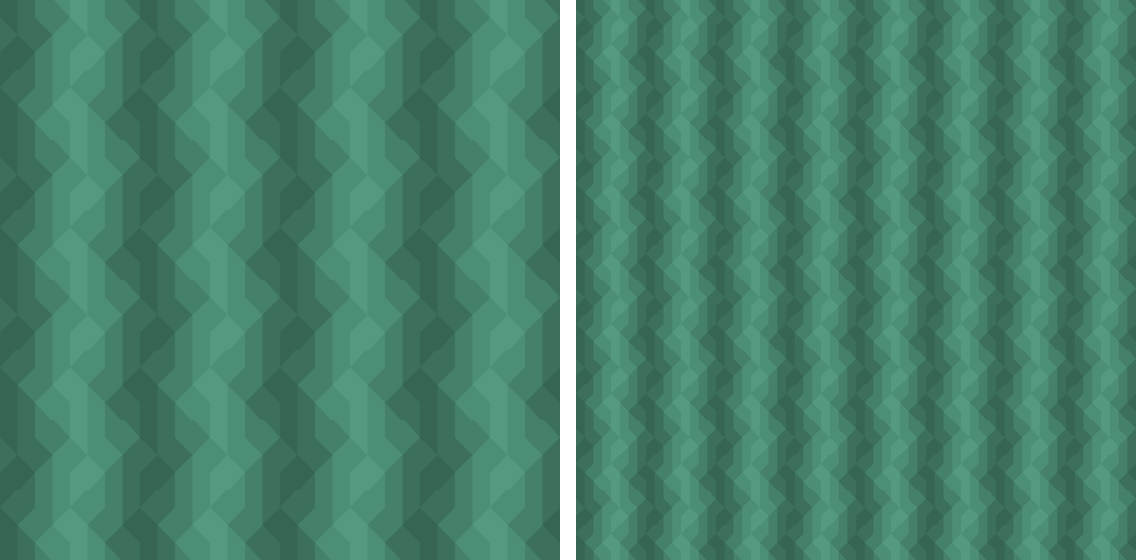
Left: one tile. Right: repeated 2 by 2.
Give the GLSL for this pattern, as a three.js fragment shader.

```glsl
// Interlocking green zigzag columns, alternately light and dark, on a mid green.
// Each column is a band between two bent edges, with a stronger core inside it;
// the dark column is the light one shifted sideways by half a repeat.

varying vec2 vUv;

const float REPEATS = 4.0;    // cells across and down
const float CELL = 8.0;       // grid units per cell
const float SOFTNESS = 0.05;  // half width of an edge, in grid units
const float NOTCH = 0.1;      // small step halfway along the long diagonals

const vec3 MID      = vec3(0.270, 0.500, 0.410);
const vec3 LIGHT    = vec3(0.303, 0.560, 0.463);
const vec3 LIGHTEST = vec3(0.335, 0.604, 0.502);
const vec3 DARK     = vec3(0.237, 0.439, 0.357);
const vec3 DARKEST  = vec3(0.212, 0.400, 0.325);

// Signed offset to the nearest repeat, from -4 to 4
float wrapCell(float t) {
  return mod(t + 0.5 * CELL, CELL) - 0.5 * CELL;
}

// Repeating peak of height 1 and half width 1
float tent(float t) {
  return max(0.0, 1.0 - abs(wrapCell(t)));
}

// A dip and a peak, placed at equal distances around zero
float zigzag(float t, float reach) {
  return tent(t - reach) - tent(t + reach);
}

// Zigzag with one long diagonal, broken by a notch at its middle
float notchedZigzag(float t) {
  return zigzag(t, 1.0) + NOTCH * sign(wrapCell(t)) * tent(t);
}

// Coverage of the span between two edges
float band(float x, float left, float right) {
  return smoothstep(-SOFTNESS, SOFTNESS, min(x - left, right - x));
}

// Coverage of one column: x is the whole band, y is its core
vec2 column(vec2 p) {
  float x = wrapCell(p.x - 4.5) + 4.5;
  float bend = zigzag(p.y, 2.0);
  float outer = band(x, 3.0 + notchedZigzag(p.y), 6.0 + bend);
  float core = band(x, 4.0 + bend, 5.0 - notchedZigzag(p.y - 4.0));
  return vec2(outer, core);
}

// Lay a band and its core over a colour
vec3 paint(vec3 base, vec2 coverage, vec3 outerColor, vec3 coreColor) {
  return mix(mix(base, outerColor, coverage.x), coreColor, coverage.y);
}

void main() {
  // Grid units, measured downward from the top
  vec2 p = vec2(vUv.x, 1.0 - vUv.y) * REPEATS * CELL;

  vec3 color = paint(MID, column(p), LIGHT, LIGHTEST);
  color = paint(color, column(p + vec2(0.5 * CELL, 0.0)), DARK, DARKEST);

  gl_FragColor = vec4(color, 1.0);
}
```
